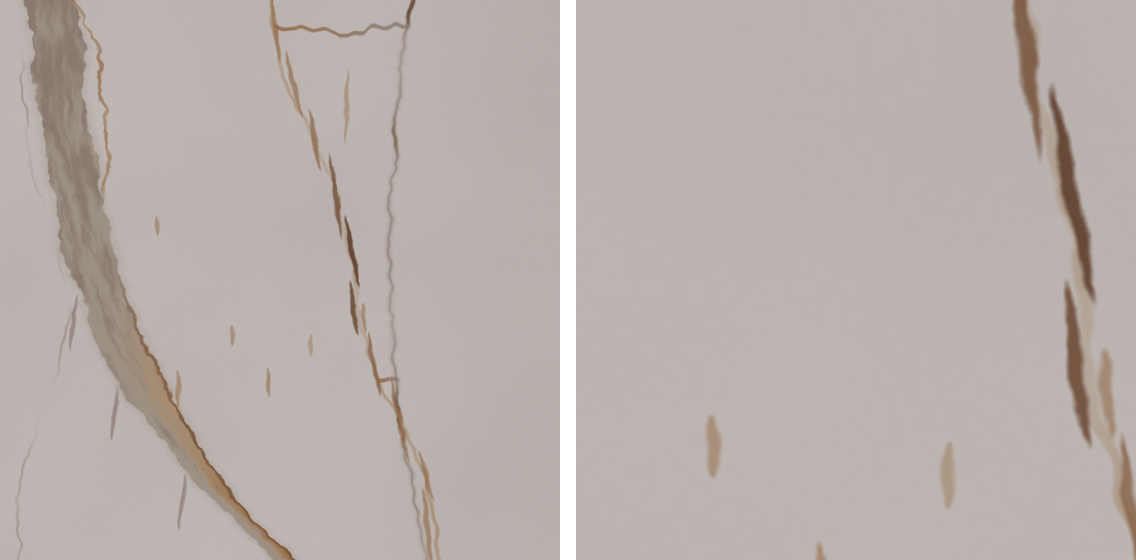
Left: the whole. Right: its middle third, enlarged.
Reproduce this texture procedurally as a WebGL 1 fragment shader.

```glsl
precision highp float;
// Pale marble slab: one broad taupe vein sweeping down to the right, with two
// thin broken faults (rust and grey) and loose slivers beside it.
// Veins are curves x(t) down the slab, roughened by gradient noise.
uniform vec2 u_resolution;

const vec3 STONE = vec3(0.735, 0.705, 0.692);
const vec3 VEIL = vec3(0.690, 0.650, 0.620);
const vec3 TAUPE = vec3(0.615, 0.565, 0.520);
const vec3 DEEP_TAUPE = vec3(0.535, 0.470, 0.430);
const vec3 OCHRE = vec3(0.650, 0.550, 0.440);
const vec3 RUST = vec3(0.560, 0.390, 0.250);
const vec3 UMBER = vec3(0.370, 0.240, 0.170);
const float SOFT = 0.0022;      // edge softness
const float JAG = 0.014;        // sideways roughness of the veins
const float MOTTLE = 0.016;     // tonal drift of the stone
const float RUST_SLIVERS = 10.0;
const float LOOSE_SLIVERS = 7.0;

vec2 hash2(vec2 p) {
  vec3 q = fract(vec3(p.xyx) * vec3(0.1031, 0.1030, 0.0973));
  q += dot(q, q.yzx + 33.33);
  return fract((q.xx + q.yz) * q.zy);
}

float corner(vec2 cell, vec2 offset, vec2 f) {
  float angle = 6.2832 * hash2(cell + offset + 57.0).x;
  return dot(vec2(cos(angle), sin(angle)), f - offset);
}

float gradNoise(vec2 p) {
  vec2 cell = floor(p), f = fract(p);
  vec2 u = f * f * f * (f * (f * 6.0 - 15.0) + 10.0);
  float low = mix(corner(cell, vec2(0, 0), f), corner(cell, vec2(1, 0), f), u.x);
  float high = mix(corner(cell, vec2(0, 1), f), corner(cell, vec2(1, 1), f), u.x);
  return mix(low, high, u.y);
}

float fbm(vec2 p) {
  float sum = 0.0, gain = 1.0;
  for (int i = 0; i < 4; i++) {
    sum += gain * gradNoise(p);
    p = p * 2.03 + 17.3;
    gain *= 0.5;
  }
  return sum;
}

float jag(float t, float seed) {
  return JAG * (gradNoise(vec2(t * 12.0, seed)) + 0.45 * gradNoise(vec2(t * 42.0, seed)));
}

float stroke(float d, float halfWidth) {
  return 1.0 - smoothstep(max(0.0, halfWidth - SOFT), halfWidth + SOFT, abs(d));
}

// Straight splinter from a to b, thinning at both ends
float sliver(vec2 p, vec2 a, vec2 b, float halfWidth) {
  vec2 dir = b - a;
  float h = clamp(dot(p - a, dir) / dot(dir, dir), 0.0, 1.0);
  float body = 4.0 * h * (1.0 - h);
  return stroke(length(p - a - dir * h), halfWidth * body) * smoothstep(0.0, 0.4, body);
}

// Centre lines, with t = 0 at the top edge and 1 at the bottom
float broadX(float t) { return 0.094 + 0.08 * t + 0.335 * t * t * t; }
float broadHalf(float t) { return mix(0.045, 0.021, smoothstep(0.6, 0.95, t)); }
float rustX(float t) { return 0.487 + 0.295 * t + 0.014 * sin(13.0 * t + 3.0); }
float greyX(float t) { return 0.735 - 0.18 * t + 0.205 * t * t; }

vec3 broadVein(vec3 col, vec2 p) {
  float t = p.y, x = p.x + 0.007 * fbm(p * 38.0);
  float mid = broadX(t), wide = broadHalf(t);
  float left = mid - wide + jag(t, 1.3), right = mid + wide + jag(t, 7.7);
  float v = (x - left) / (right - left);

  // Smoky halo, then the streaked body
  float outside = max(left - x, x - right);
  col = mix(col, VEIL, 0.6 * (1.0 - smoothstep(0.0, 0.018, outside)));
  float streak = fbm(vec2((x - mid) * 55.0, t * 11.0));
  vec3 body = mix(DEEP_TAUPE, TAUPE, smoothstep(-0.5, 0.5, streak + 1.1 * (t - 0.3)));
  body = mix(body, OCHRE, smoothstep(0.48, 0.75, t) * smoothstep(0.15, 0.8, v + 0.3 * streak));
  body = mix(body, RUST, 0.8 * smoothstep(0.74, 1.0, t) * smoothstep(0.35, 0.9, v + 0.3 * streak));
  col = mix(col, body, 1.0 - smoothstep(-SOFT, SOFT, outside));

  // Dark seam low on the right edge, loose rust strand higher up
  float seam = stroke(x - right + 0.003, 0.003) * smoothstep(0.42, 0.65, t);
  col = mix(col, mix(RUST, UMBER, 0.5 + 0.5 * streak), 0.75 * seam);
  float bulge = 0.034 * sin(3.1416 * clamp(t / 0.36, 0.0, 1.0));
  float strand = stroke(x - right - bulge, 0.003) * (1.0 - smoothstep(0.33, 0.37, t));
  return mix(col, mix(OCHRE, RUST, 0.6 + streak), 0.75 * strand);
}

void main() {
  vec2 p = vec2(gl_FragCoord.x, u_resolution.y - gl_FragCoord.y) / u_resolution.y;
  float t = p.y;
  vec3 col = STONE + MOTTLE * fbm(p * 2.6) + 0.006 * gradNoise(p * 110.0);
  col -= vec3(0.014, 0.020, 0.020) * smoothstep(0.65, 1.0, p.x);
  vec2 rough = p + 0.004 * vec2(fbm(p * 26.0), fbm(p * 26.0 + 9.1));

  // Grey hairline left of the broad vein and hairs hanging below it
  float bend = (t - 0.55) / 0.2;
  float hairX = 0.035 + 0.09 * exp(-bend * bend) + jag(t, 4.6);
  float hairFade = smoothstep(-0.25, 0.3, gradNoise(vec2(t * 8.0, 2.4))) * smoothstep(0.08, 0.16, t);
  col = mix(col, DEEP_TAUPE, 0.5 * hairFade * stroke(rough.x - hairX, 0.002));
  for (int i = 0; i < 3; i++) {
    float top = 0.52 + 0.16 * float(i);
    vec2 root = vec2(broadX(top) - broadHalf(top), top);
    col = mix(col, DEEP_TAUPE, 0.7 * sliver(rough, root, root + vec2(-0.015, 0.11), 0.004));
  }
  col = broadVein(col, p);

  // Grey fault, swelling and fading along its length
  float patchy = gradNoise(vec2(t * 9.0, 5.5));
  float greyD = rough.x - greyX(t) - jag(t, 8.2);
  col = mix(col, VEIL, 0.5 * stroke(greyD, 0.007));
  vec3 greyTint = mix(DEEP_TAUPE, UMBER, smoothstep(-0.1, 0.5, patchy));
  col = mix(col, greyTint, (0.65 + 0.5 * patchy) * stroke(greyD, 0.0025 + 0.004 * max(patchy, 0.0)));

  // Rust fault: faint ochre thread overlaid with darker splinters
  float rustD = rough.x - rustX(t) - jag(t, 3.4);
  col = mix(col, OCHRE, (0.5 + 0.7 * gradNoise(vec2(t * 7.0, 6.3))) * stroke(rustD, 0.0035));
  for (float k = 0.0; k < RUST_SLIVERS; k++) {
    vec2 r = hash2(vec2(k, 3.0));
    float centre = (k + 0.5) / RUST_SLIVERS, span = 0.09 + 0.09 * r.y;
    vec2 reach = 0.5 * span * vec2(0.08 + 0.2 * r.x, 1.0);
    vec2 pos = vec2(rustX(centre) + 0.022 * (r.x - 0.5), centre);
    float depth = exp(-pow(abs(centre - 0.47) / 0.17, 2.0));
    float mask = sliver(rough, pos - reach, pos + reach, 0.0045);
    col = mix(col, mix(RUST, UMBER, depth), (0.6 + 0.3 * depth) * mask);
  }

  // Cross links between the two faults
  for (int i = 0; i < 2; i++) {
    float level = mix(0.05, 0.685, float(i));
    float from = rustX(level), to = greyX(level);
    float linkY = level + 1.8 * jag(p.x, 2.7 + float(i));
    float within = smoothstep(from - 0.01, from, p.x) * (1.0 - smoothstep(to, to + 0.01, p.x));
    vec3 tint = mix(RUST, DEEP_TAUPE, smoothstep(from, to, p.x));
    col = mix(col, tint, 0.8 * within * stroke(rough.y - linkY, 0.0035));
  }

  // Loose faint slivers, nearly upright
  for (float k = 0.0; k < LOOSE_SLIVERS; k++) {
    vec2 r = hash2(vec2(k, 11.0)), s = hash2(vec2(k, 23.0));
    vec2 pos = vec2(0.22 + 0.48 * (k + r.x) / LOOSE_SLIVERS, 0.8 * r.y);
    vec2 end = pos + (0.04 + 0.16 * s.x * s.x) * vec2(0.12 * (s.y - 0.5), 1.0);
    col = mix(col, mix(OCHRE, RUST, s.y), 0.6 * sliver(rough, pos, end, 0.004));
  }
  gl_FragColor = vec4(col, 1.0);
}
```
